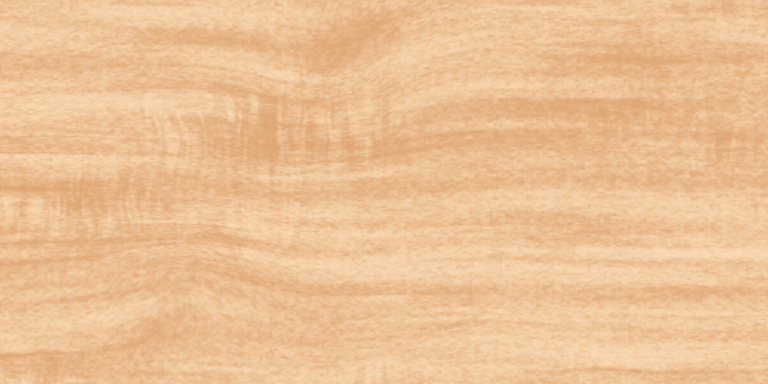
This texture is drawn by a Shadertoy shader. Its source:

```glsl
// Pale maple veneer: long horizontal grain bent around two soft knots,
// with short cross-grain figure in patches and fine pore flecks.
// Stretched value noise, summed to one tone, is mapped on a brown-to-cream ramp.

#define DARK_WOOD vec3(0.880, 0.664, 0.470)
#define PALE_WOOD vec3(0.951, 0.801, 0.641)
#define BASE_TONE 0.76
#define MID_TONE 0.64
#define CONTRAST 1.6
#define BAND_GAIN 0.40
#define LINE_GAIN 0.42
#define FIGURE_GAIN 0.58
#define KNOT_GAIN 0.50
#define FLECK_GAIN 0.18

float hash(vec2 p) {
    vec3 q = fract(vec3(p.xyx) * 0.1031);
    q += dot(q, q.yzx + 33.33);
    return fract((q.x + q.y) * q.z);
}

// Smooth value noise in -1..1
float noise(vec2 p) {
    vec2 i = floor(p), f = fract(p);
    f = f * f * (3.0 - 2.0 * f);
    float low = mix(hash(i), hash(i + vec2(1, 0)), f.x);
    float high = mix(hash(i + vec2(0, 1)), hash(i + vec2(1, 1)), f.x);
    return 2.0 * mix(low, high, f.y) - 1.0;
}

float fbm(vec2 p) {
    float sum = 0.0, gain = 0.6;
    for (int i = 0; i < 4; i++) {
        sum += gain * noise(p);
        p = p * 2.03 + 17.3;
        gain *= 0.5;
    }
    return sum;
}

// Soft elliptical spot
float spot(vec2 p, vec2 centre, vec2 radius) {
    vec2 d = (p - centre) / radius;
    return exp(-dot(d, d));
}

// Grain coordinates: gentle waves, a dip at the upper knot, a hump at the lower
vec2 bendGrain(vec2 p) {
    float bend = 0.025 * noise(p * vec2(1.6, 2.5) + 4.0);
    bend += 0.006 * noise(p * vec2(7.0, 9.0));
    bend += 0.08 * spot(p, vec2(0.86, 0.82), vec2(0.20, 0.22));
    bend -= 0.09 * spot(p, vec2(0.50, 0.28), vec2(0.24, 0.18));
    bend -= 0.03 * (p.x - 1.0) * smoothstep(0.4, 0.9, p.y);
    return vec2(p.x, p.y + bend);
}

// Broad bands plus narrow brown growth lines
float grainTone(vec2 g) {
    float bands = 0.60 * noise(g * vec2(1.2, 17.0) + 31.0);
    bands += 0.45 * noise(g * vec2(2.2, 41.0) + 8.0);
    bands += 0.35 * noise(g * vec2(5.0, 92.0));
    float ridge = 1.0 - abs(noise(g * vec2(0.9, 19.0) + 53.0));
    float presence = smoothstep(-0.5, 0.6, noise(g * vec2(1.8, 5.0) + 71.0));
    return BAND_GAIN * bands - LINE_GAIN * presence * pow(ridge, 8.0);
}

// Short upright hairs and blotches, present only in patches
float figureTone(vec2 p) {
    float patches = smoothstep(0.05, 0.8, fbm(p * vec2(2.2, 4.5) + 12.0));
    patches = 0.5 * patches
            + 0.70 * spot(p, vec2(0.16, 0.46), vec2(0.34, 0.12))
            + 0.50 * spot(p, vec2(0.74, 0.66), vec2(0.24, 0.11))
            + 0.30 * spot(p, vec2(1.60, 0.76), vec2(0.28, 0.10));
    vec2 s = p + vec2(0.02 * fbm(p * 8.0), 0.02 * noise(p * 30.0));
    float streaks = 0.50 * noise(s * vec2(105.0, 13.0))
                  + 0.40 * noise(s * vec2(48.0, 11.0) + 5.0)
                  + 0.55 * fbm(s * vec2(11.0, 17.0) + 9.0);
    return FIGURE_GAIN * (patches + 0.06) * (streaks - 0.28);
}

// Leaning brown core of the upper knot and smudges along the grain
float knotTone(vec2 p) {
    vec2 w = p + 0.05 * vec2(fbm(p * 11.0), fbm(p * 11.0 + 40.0));
    w.x -= 0.45 * (w.y - 0.88);
    float core = spot(w, vec2(0.92, 0.88), vec2(0.10, 0.14));
    core += 0.55 * spot(w, vec2(0.83, 0.68), vec2(0.12, 0.09));
    float smudge = 0.7 * spot(w, vec2(1.72, 0.375), vec2(0.20, 0.025))
                 + 0.7 * spot(w, vec2(0.82, 0.365), vec2(0.17, 0.028));
    float broken = 0.75 + 0.6 * fbm(w * vec2(34.0, 11.0));
    return -KNOT_GAIN * (core + smudge) * broken;
}

// Fine flecks along the grain and sparse dark pores
float fleckTone(vec2 g) {
    float flecks = 0.8 * noise(g * vec2(62.0, 135.0))
                 + 0.8 * noise(g * vec2(125.0, 210.0) + 23.0);
    float pores = smoothstep(0.35, 0.9, noise(g * vec2(75.0, 165.0) + 87.0));
    return FLECK_GAIN * (flecks - 0.9 * pores);
}

void mainImage(out vec4 fragColor, in vec2 fragCoord) {
    vec2 p = fragCoord / iResolution.y;
    vec2 g = bendGrain(p);
    float core = spot(p, vec2(0.92, 0.84), vec2(0.16, 0.17));

    float tone = BASE_TONE + grainTone(g) * (1.0 - 0.6 * core);
    tone += figureTone(p) + knotTone(p) + fleckTone(g);
    tone += 0.10 * fbm(p * vec2(1.5, 3.0) + 60.0);

    // Stretch the contrast, then round off the extremes
    tone = MID_TONE + 0.85 * tanh(CONTRAST * (tone - MID_TONE) / 0.85);
    fragColor = vec4(mix(DARK_WOOD, PALE_WOOD, tone), 1.0);
}
```
